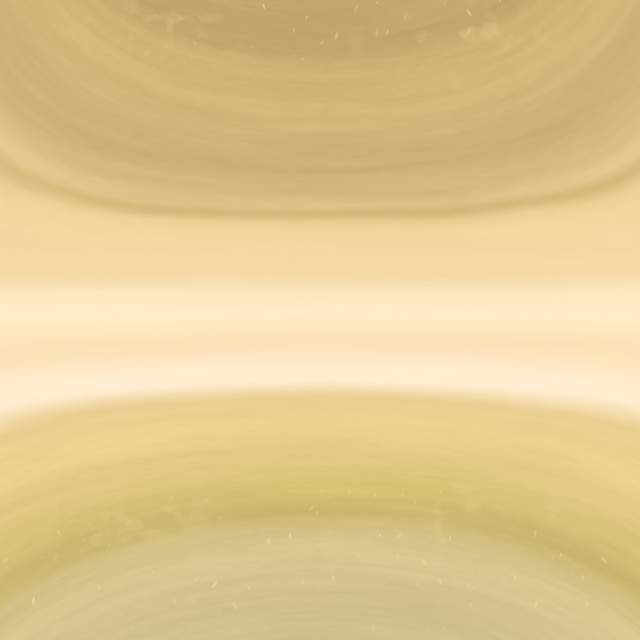
This background is drawn by a three.js fragment shader. Its source:

```glsl
// Draws a pale glowing horizon between curved bands of ochre and sand, with brushed grain and light flecks.
varying vec2 vUv;

float hash(vec2 p) {
  return fract(sin(dot(p, vec2(127.1, 311.7))) * 43758.5453);
}

float noise(vec2 p) {
  vec2 i = floor(p);
  vec2 f = fract(p);
  f = f * f * (3.0 - 2.0 * f);
  return mix(mix(hash(i), hash(i + vec2(1.0, 0.0)), f.x),
             mix(hash(i + vec2(0.0, 1.0)), hash(i + vec2(1.0, 1.0)), f.x), f.y);
}

float fbm(vec2 p) {
  float sum = 0.0;
  float amp = 0.5;
  for (int i = 0; i < 4; i++) {
    sum += amp * noise(p);
    p = p * 2.03 + vec2(17.3, 9.1);
    amp *= 0.5;
  }
  return sum;
}

// Height of the band through p, measured on the vertical center line
float bandLevel(vec2 p) {
  float dx = p.x - 0.5;
  float sag = 2.2 * max(p.y - 0.6, 0.0) - 1.2 * max(0.5 - p.y, 0.0);
  return p.y - sag * dx * dx;
}

vec3 stop(vec3 below, vec3 color, float start, float end, float level) {
  return mix(below, color, smoothstep(start, end, level));
}

// Sand dome and olive band, up to the lower edge of the glow
vec3 lowerBands(float v) {
  vec3 c = vec3(0.82, 0.755, 0.555);
  c = stop(c, vec3(0.85, 0.775, 0.57), 0.05, 0.14, v);
  c = stop(c, vec3(0.83, 0.75, 0.52), 0.14, 0.18, v);
  c = stop(c, vec3(0.80, 0.715, 0.44), 0.175, 0.203, v);
  c = stop(c, vec3(0.84, 0.755, 0.465), 0.203, 0.24, v);
  c = stop(c, vec3(0.88, 0.785, 0.51), 0.235, 0.285, v);
  c = stop(c, vec3(0.92, 0.82, 0.56), 0.28, 0.335, v);
  return stop(c, vec3(0.91, 0.81, 0.565), 0.34, 0.377, v);
}

// Cream glow around the horizon
vec3 glowBands(vec3 c, float v) {
  c = stop(c, vec3(0.95, 0.85, 0.65), 0.375, 0.39, v);
  c = stop(c, vec3(1.0, 0.932, 0.82), 0.383, 0.41, v);
  c = stop(c, vec3(0.99, 0.885, 0.725), 0.415, 0.465, v);
  c = stop(c, vec3(1.0, 0.92, 0.77), 0.465, 0.505, v);
  c = stop(c, vec3(0.99, 0.905, 0.745), 0.51, 0.545, v);
  c = stop(c, vec3(0.96, 0.85, 0.66), 0.54, 0.572, v);
  return stop(c, vec3(0.95, 0.84, 0.62), 0.575, 0.635, v);
}

// Ochre vault above the glow
vec3 upperBands(vec3 c, float v) {
  c = stop(c, vec3(0.92, 0.81, 0.575), 0.632, 0.651, v);
  c = stop(c, vec3(0.83, 0.72, 0.475), 0.647, 0.664, v);
  c = stop(c, vec3(0.865, 0.755, 0.53), 0.664, 0.676, v);
  c = stop(c, vec3(0.835, 0.72, 0.485), 0.676, 0.70, v);
  c = stop(c, vec3(0.81, 0.695, 0.46), 0.70, 0.74, v);
  c = stop(c, vec3(0.83, 0.715, 0.475), 0.75, 0.82, v);
  c = stop(c, vec3(0.815, 0.705, 0.46), 0.83, 0.885, v);
  return stop(c, vec3(0.755, 0.655, 0.42), 0.88, 0.925, v);
}

// Scattered slanted flecks, one per chosen grid cell
float flecks(vec2 p, float cells, float chance, float seed) {
  vec2 cell = floor(p * cells);
  float r = hash(cell + seed);
  vec2 center = 0.25 + 0.5 * vec2(hash(cell + seed + 3.7), hash(cell + seed + 8.2));
  vec2 d = fract(p * cells) - center;
  float angle = (hash(cell + seed + 5.1) - 0.5) * 1.4;
  d = mat2(cos(angle), -sin(angle), sin(angle), cos(angle)) * d;
  d /= vec2(0.07, 0.19) * (0.5 + 0.6 * hash(cell + seed + 1.9));
  return (1.0 - smoothstep(0.5, 1.2, length(d))) * step(r, chance) * (0.35 + 0.65 * r / chance);
}

float spot(vec2 p, vec2 center, vec2 size) {
  vec2 d = (p - center) / size;
  return exp(-dot(d, d));
}

void main() {
  vec2 p = vUv;
  float v = bandLevel(p);
  float wobble = (fbm(vec2(p.x * 4.0, v * 14.0)) - 0.47) * 0.012;
  float level = v + wobble;

  vec3 color = upperBands(glowBands(lowerBands(level), level), level);

  // Broad tints: olive patch, warm outer edges
  color = mix(color, vec3(0.83, 0.77, 0.44), 0.4 * spot(p, vec2(0.59, 0.24), vec2(0.19, 0.035)));
  float side = smoothstep(0.2, 0.5, abs(p.x - 0.5));
  color += vec3(0.03, 0.025, 0.03) * side * spot(vec2(v, 0.0), vec2(0.68, 0.0), vec2(0.02, 1.0));

  // Brushed streaks following the bands
  float outer = smoothstep(0.08, 0.25, abs(p.y - 0.5));
  float streak = fbm(vec2(p.x * 6.0, v * 90.0)) - 0.47;
  float grain = noise(vec2(p.x * 70.0, v * 240.0)) - 0.5;
  color += (streak * 0.05 + grain * 0.012) * mix(0.3, 1.0, outer);

  // Dry paint patches
  float patches = spot(p, vec2(0.22, 0.95), vec2(0.14, 0.05)) + spot(p, vec2(0.72, 0.94), vec2(0.13, 0.06))
                + spot(p, vec2(0.75, 0.19), vec2(0.15, 0.05)) + spot(p, vec2(0.2, 0.19), vec2(0.13, 0.05));
  float dry = smoothstep(0.5, 0.75, fbm(p * 38.0));
  color = mix(color, vec3(0.90, 0.81, 0.56), 0.4 * dry * patches);

  // Light flecks in the vault and around the dome
  float zone = smoothstep(0.86, 0.93, v) + smoothstep(0.28, 0.21, v) * smoothstep(0.0, 0.05, p.y);
  float light = max(flecks(p, 28.0, 0.22, 2.0), 0.7 * flecks(p + 0.013, 46.0, 0.14, 31.0));
  color = mix(color, vec3(0.95, 0.87, 0.63), 0.65 * light * zone);

  gl_FragColor = vec4(color, 1.0);
}
```
